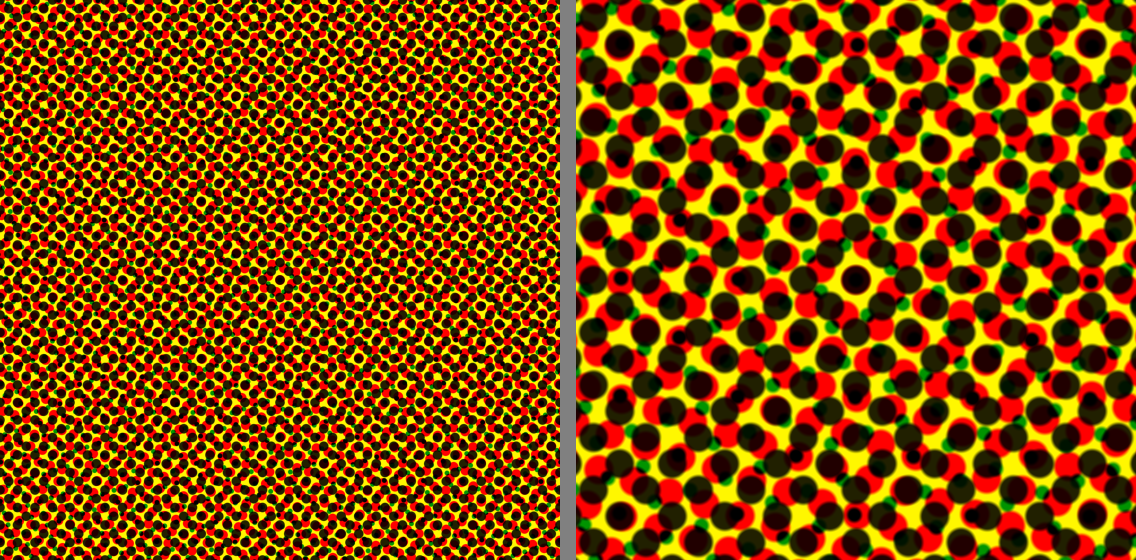
Left, the full canvas; right, a detail of the centre.
Write a Shadertoy shader that draws this pattern.

```glsl
// Halftone rosettes: red, green and black ink dots on three rotated screens over yellow.

// Ink coverage of a square dot screen. A whole-number axis makes the screen tile.
// axis: screen direction, its length is the dot count per canvas side
// radius: dot radius in units of the dot spacing
float dotScreen(vec2 p, vec2 axis, float radius) {
    vec2 cell = vec2(dot(p, axis), dot(p, vec2(-axis.y, axis.x)));
    vec2 toDot = fract(cell + 0.5) - 0.5;
    float edgeDistance = (length(toDot) - radius) / length(axis);
    float softness = max(0.0014, 0.75 / iResolution.y);
    return 1.0 - smoothstep(-softness, softness, edgeDistance);
}

// Transparent inks multiply the colour below them
vec3 printInk(vec3 base, vec3 ink, float coverage) {
    return base * mix(vec3(1.0), ink, coverage);
}

void mainImage(out vec4 fragColor, in vec2 fragCoord) {
    // All screens share one dot at the canvas centre
    vec2 p = fragCoord / iResolution.xy - 0.5;

    vec3 color = vec3(1.0, 0.97, 0.0);
    color = printInk(color, vec3(1.0, 0.0, 0.0), dotScreen(p, vec2(14, 43), 0.39));
    color = printInk(color, vec3(0.0, 0.6, 0.0), dotScreen(p, vec2(43, 14), 0.195));
    color = printInk(color, vec3(0.13), dotScreen(p, vec2(32, 32), 0.385));

    fragColor = vec4(color, 1.0);
}
```
